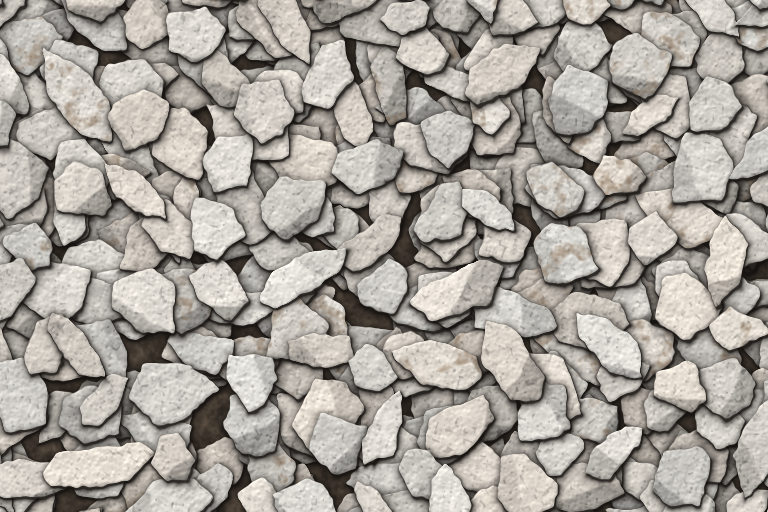
A Shadertoy shader for this texture:

```glsl
const int LAYERS = 6;
const int SIDES = 6;
const float TAU = 6.2831853;
const float CELL = 0.138;          // grid spacing, in canvas heights
const float REACH = 0.158;         // farthest influence of one stone
const float CORE = 0.01;           // keeps the distance solid at the centre
const float SIZE_MIN = 0.040;
const float SIZE_MAX = 0.065;
const float SKIP = 0.12;           // share of empty cells
const float CORNER = 22.0;         // higher is sharper
const float BEVEL = 0.009;
const float BUMP = 0.42;
const float SHADOW_SOFT = 0.0062;
const float SHADOW_DEPTH = 0.88;
const vec2 SHADOW_SHIFT = vec2(0.002, -0.004);
const vec2 LIGHT = vec2(-0.42, 0.91);
const vec3 STONE = vec3(0.925, 0.904, 0.872);
const vec3 PINK = vec3(1.0, 0.982, 0.965);
const vec3 BLUE = vec3(0.985, 1.0, 1.012);
const vec3 OCHRE = vec3(0.50, 0.40, 0.30);
const vec3 SHADOW = vec3(0.085, 0.070, 0.060);
const vec3 SOIL = vec3(0.30, 0.26, 0.22);
const mat2 GRAIN_TURN = mat2(0.8, 0.6, -0.6, 0.8);

vec3 hash3(vec2 p) {
    vec3 q = fract(p.xyx * vec3(0.1031, 0.1030, 0.0973));
    q += dot(q, q.yxz + 33.33);
    return fract((q.xxy + q.yzz) * q.zyx);
}

float noise(vec2 p) {
    vec2 i = floor(p), f = fract(p);
    f = f * f * (3.0 - 2.0 * f);
    return mix(mix(hash3(i).x, hash3(i + vec2(1, 0)).x, f.x),
               mix(hash3(i + vec2(0, 1)).x, hash3(i + vec2(1, 1)).x, f.x), f.y);
}

// Octaves are turned against each other to hide the lattice.
float roughness(vec2 p) {
    float sum = 0.40 * noise(p * 30.0);
    p = GRAIN_TURN * p;
    sum += 0.32 * noise(p * 78.0);
    p = GRAIN_TURN * p;
    return sum + 0.28 * noise(p * 180.0);
}

mat2 rotation(float a) {
    float c = cos(a), s = sin(a);
    return mat2(c, s, -s, c);
}

// Radial distance to a rounded, stretched polygon; also gives its outward normal.
float stoneDistance(vec2 rel, vec2 id, vec3 rnd, out vec2 normal) {
    mat2 turn = rotation(rnd.x * TAU);
    float stretch = 1.0 + 0.62 * rnd.y * rnd.y;
    vec2 q = (turn * rel) * vec2(1.0 / stretch, stretch);
    float size = mix(SIZE_MIN, SIZE_MAX, rnd.z);
    float sum = 0.0;
    normal = vec2(0.0);
    for (int k = 0; k < SIDES; k++) {
        vec3 h = hash3(id + 17.3 * float(k + 1));
        float a = (float(k) + 0.65 * h.x) * TAU / float(SIDES);
        vec2 side = vec2(cos(a), sin(a));
        float reach = max(dot(q, side) / (size * mix(0.76, 1.14, h.y)), 0.05);
        float w = pow(reach, CORNER);
        sum += w;
        normal += w * side;
    }
    normal = (normal * vec2(1.0 / stretch, stretch)) * turn;
    normal /= max(length(normal), 1e-12);
    float gauge = pow(sum, 1.0 / CORNER);
    return (1.0 - 1.0 / gauge) * max(length(rel), CORE);
}

vec3 stoneColor(vec2 rel, vec2 id, float d, vec2 normal, float depth) {
    vec3 look = hash3(id + 5.7), form = hash3(id + 91.1);
    vec2 uv = rotation(form.z * TAU) * rel + look.xy * 9.0 + 3.0;
    vec2 lightUv = rotation(form.z * TAU) * LIGHT;

    // Rounded rim and one sloping face
    float rim = 1.0 - smoothstep(0.0, BEVEL, -d);
    float tone = mix(0.87, 1.0, look.x) * mix(0.91, 1.0, depth);
    tone *= 1.0 + rim * (0.15 * dot(normal, LIGHT) - 0.07);
    float a = form.x * TAU;
    vec2 slope = vec2(cos(a), sin(a));
    float bend = dot(rel, slope) + 0.012 * (noise(uv * 28.0) - 0.5);
    float face = smoothstep(-0.003, 0.004, bend - mix(0.012, 0.045, form.y));
    tone *= 1.0 - face * (0.13 - 0.13 * dot(slope, LIGHT));

    // Rough surface lit from above, with pits
    float rough = roughness(uv);
    tone += BUMP * (rough - roughness(uv + lightUv * 0.004));
    tone += 0.16 * (rough - 0.5);
    tone -= 0.15 * smoothstep(0.74, 0.95, noise(GRAIN_TURN * uv * 150.0));

    // Tint and mineral stains
    vec3 col = STONE * tone * mix(PINK, BLUE, look.y);
    float stain = smoothstep(0.58, 0.80, noise(uv * 45.0)) * step(0.84, look.z);
    return mix(col, OCHRE, 0.6 * stain * noise(uv * 140.0));
}

void mainImage(out vec4 fragColor, in vec2 fragCoord) {
    vec2 p = fragCoord / iResolution.y;
    float pixel = 0.75 / iResolution.y;
    vec2 chips = 0.009 * (vec2(noise(p * 26.0), noise(p * 26.0 + 40.0)) - 0.5)
               + 0.005 * (vec2(noise(p * 80.0 + 9.0), noise(p * 80.0 + 70.0)) - 0.5);
    vec3 col = SOIL * (0.4 + roughness(p + 2.0));

    // Pile the layers from the ground up
    for (int layer = 0; layer < LAYERS; layer++) {
        float level = float(layer);
        mat2 turn = rotation(0.5 + level * 1.13);
        vec2 grid = turn * p / CELL + level * vec2(7.37, 3.61) + 40.0;
        for (int j = -1; j <= 1; j++)
        for (int i = -1; i <= 1; i++) {
            vec2 cell = floor(grid) + vec2(i, j);
            vec2 id = cell + level * 131.0;
            vec3 place = hash3(id);
            vec2 rel = ((grid - cell - 0.5 - 0.7 * (place.xy - 0.5)) * CELL) * turn;
            if (place.z < SKIP || length(rel) > REACH) continue;

            // Contact shadow first, then the stone over it
            vec2 normal;
            vec3 rnd = hash3(id + 47.9);
            float shade = stoneDistance(rel + chips - SHADOW_SHIFT, id, rnd, normal);
            float d = stoneDistance(rel + chips, id, rnd, normal);
            col = mix(col, SHADOW, SHADOW_DEPTH * exp(-max(shade, 0.0) / SHADOW_SOFT));
            if (d < pixel) {
                vec3 stone = stoneColor(rel, id, d, normal, level / float(LAYERS - 1));
                col = mix(col, stone, 1.0 - smoothstep(-pixel, pixel, d));
            }
        }
    }
    fragColor = vec4(clamp(col, 0.0, 1.0), 1.0);
}
```
